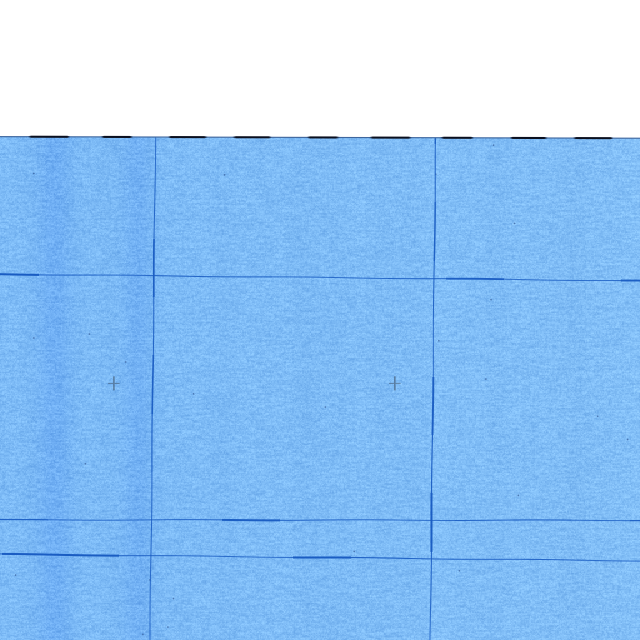
A WebGL 2 fragment shader for this pattern:

```glsl
#version 300 es
precision highp float;

uniform vec2 u_resolution;
out vec4 outColor;

float hash(vec2 p) {
    vec3 q = fract(vec3(p.xyx) * 0.1031);
    q += dot(q, q.yzx + 33.33);
    return fract((q.x + q.y) * q.z);
}

// Distance to the nearest jittered cell point
float cellular(vec2 p) {
    vec2 cell = floor(p);
    float nearest = 2.0;
    for (int j = -1; j <= 1; j++) {
        for (int i = -1; i <= 1; i++) {
            vec2 c = cell + vec2(i, j);
            vec2 point = c + vec2(hash(c), hash(c + 71.3));
            nearest = min(nearest, length(p - point));
        }
    }
    return nearest;
}

float stroke(float d, float halfWidth, float aa) {
    return clamp((halfWidth - abs(d)) / aa + 0.5, 0.0, 1.0);
}

// Inked line whose thickness changes in long uneven runs
float inkedLine(float d, float along, float seed, float aa) {
    float run = hash(vec2(floor(along * 11.0 + seed * 0.37), seed));
    float halfWidth = 0.0008 + 0.0008 * smoothstep(0.6, 0.9, run);
    float wobble = 0.0005 * sin(along * 23.0 + seed * 2.1);
    return stroke(d + wobble, halfWidth, aa) * (0.78 + 0.22 * run);
}

// Woven cloth with fine grain and soft vertical bands
vec3 cloth(vec2 p) {
    float grain = hash(floor(p * 512.0)) - 0.5;
    float thread = hash(floor(p * vec2(70.0, 384.0)) + 19.0) - 0.5;
    float fleck = cellular(p * vec2(150.0, 210.0)) - 0.5;
    float bands = 0.4 * sin(p.x * 46.0 + 1.0) + 0.3 * sin(p.x * 103.0)
                + 0.3 * sin(p.x * 19.0 + p.y * 2.0);
    float shade = 0.065 * grain + 0.045 * thread - 0.06 * fleck + 0.009 * bands;
    vec3 color = vec3(0.49, 0.73, 0.96) + shade * vec3(1.1, 1.0, 0.65);
    float fold = exp(-pow((p.x - 0.085) / 0.025, 2.0))
               + 0.8 * exp(-pow((p.x - 0.215) / 0.022, 2.0));
    color -= fold * vec3(0.045, 0.04, 0.005);
    return color + vec3(0.025, 0.02, 0.005) * (p.x - 0.5);
}

void main() {
    vec2 p = gl_FragCoord.xy / u_resolution;
    float aa = 1.0 / min(u_resolution.x, u_resolution.y);
    vec3 ink = vec3(0.10, 0.36, 0.76);
    vec3 color = cloth(p);

    // Sparse dark specks
    vec2 speckCell = floor(p * 24.0);
    vec2 speckPos = 0.2 + 0.6 * vec2(hash(speckCell + 5.0), hash(speckCell + 47.0));
    float speckDist = length(fract(p * 24.0) - speckPos) / 24.0;
    float speck = step(0.95, hash(speckCell + 113.0));
    color = mix(color, vec3(0.18, 0.32, 0.56), 0.65 * speck * stroke(speckDist, 0.0012, aa));

    // Tilted grid, two lines each way, with a register cross per column
    for (int i = 0; i < 2; i++) {
        float k = float(i);
        float column = p.x - 0.2344 - 0.4378 * k - 0.0108 * p.y;
        float row = p.y - 0.1341 - 0.4375 * k + 0.0104 * p.x;
        color = mix(color, ink, inkedLine(column, p.y, 3.0 + k, aa));
        color = mix(color, ink, inkedLine(row, p.x, 8.0 + k, aa));

        vec2 q = abs(p - vec2(0.178 + 0.439 * k, 0.401));
        float armX = stroke(q.y, 0.0007, aa) * stroke(q.x, 0.009, aa);
        float armY = stroke(q.x, 0.0009, aa) * stroke(q.y, 0.011, aa);
        color = mix(color, vec3(0.25, 0.33, 0.42), max(0.65 * armX, 0.85 * armY));
    }

    // Extra level line above the lower row
    color = mix(color, ink, inkedLine(p.y - 0.1878 + 0.0008 * p.x, p.x, 14.0, aa));

    // White margin and broken dark top edge
    float edge = p.y - 0.7865 + 0.0025 * p.x;
    color = mix(color, vec3(1.0), clamp(edge / aa + 0.5, 0.0, 1.0));
    float dash = smoothstep(-0.2, 0.2, sin(p.x * 59.0 - 3.0) + 0.3 * sin(p.x * 23.0));
    vec3 edgeInk = mix(vec3(0.24, 0.40, 0.62), vec3(0.04, 0.06, 0.12), dash);
    color = mix(color, edgeInk, stroke(edge, 0.0009 + 0.0007 * dash, aa));

    outColor = vec4(color, 1.0);
}
```
